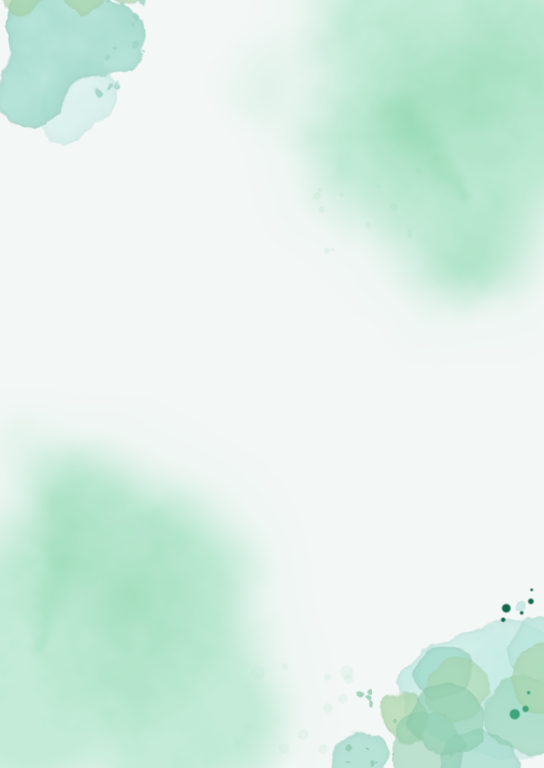
This background is drawn by a WebGL 1 fragment shader. Its source:

```glsl
precision highp float;
// Pale paper with two soft green watercolor washes and layered stains in the corners.

uniform vec2 u_resolution;

const float ASPECT = 0.707;
const vec3 PAPER = vec3(0.953, 0.969, 0.963);
const vec3 MINT  = vec3(0.765, 0.922, 0.845);
const vec3 GREEN = vec3(0.610, 0.862, 0.725);
const vec3 TEAL  = vec3(0.640, 0.860, 0.800);
const vec3 AQUA  = vec3(0.780, 0.925, 0.900);
const vec3 LEAF  = vec3(0.560, 0.810, 0.690);
const vec3 OLIVE = vec3(0.660, 0.835, 0.660);
const vec3 INK   = vec3(0.020, 0.400, 0.270);
const vec3 JADE  = vec3(0.190, 0.640, 0.460);
const float WASH_EDGE = 0.045;    // softness of the wet washes
const float STAIN_EDGE = 0.0018;  // softness of the dried stains
const float RIM_WIDTH = 0.004;
const float RIM_DARKEN = 0.06;

float hash(vec2 p) {
  return fract(sin(dot(p, vec2(127.1, 311.7))) * 43758.5453);
}

float noise(vec2 p) {
  vec2 i = floor(p), f = fract(p);
  f = f * f * (3.0 - 2.0 * f);
  return mix(mix(hash(i), hash(i + vec2(1, 0)), f.x),
             mix(hash(i + vec2(0, 1)), hash(i + vec2(1, 1)), f.x), f.y);
}

float fbm(vec2 p) {
  float sum = 0.0, amp = 0.5;
  for (int i = 0; i < 5; i++) {
    sum += amp * noise(p);
    p = mat2(1.6, 1.2, -1.2, 1.6) * p + 7.3;
    amp *= 0.5;
  }
  return sum;
}

float circle(vec2 p, float x, float y, float r) { return length(p - vec2(x, y)) - r; }

float blend(float a, float b, float k) {
  float h = max(k - abs(a - b), 0.0) / k;
  return min(a, b) - h * h * k * 0.25;
}

float glow(vec2 p, float x, float y, float r) {
  vec2 d = (p - vec2(x, y)) / r;
  return exp(-dot(d, d));
}

// Tapered stroke, wide and soft at a, thin at b
float streak(vec2 p, vec2 a, vec2 b, float width) {
  float t = clamp(dot(p - a, b - a) / dot(b - a, b - a), 0.0, 1.0);
  float d = length(p - mix(a, b, t)) / (width * (1.1 - 0.8 * t));
  return exp(-d * d);
}

// Soft body with a faint halo; tone runs from mint to green
vec3 wash(vec3 col, float d, float tone) {
  float body = smoothstep(WASH_EDGE, -WASH_EDGE, d);
  float halo = smoothstep(0.11, -0.02, d);
  return mix(col, mix(MINT, GREEN, clamp(tone, 0.0, 1.0)), 0.86 * body + 0.14 * halo);
}

// Translucent dried pigment with a darker rim
vec3 stain(vec3 col, float d, vec3 pigment, float alpha) {
  float body = smoothstep(STAIN_EDGE, -STAIN_EDGE, d);
  float rim = exp(-abs(d) / RIM_WIDTH);
  return mix(col, pigment * (1.0 - RIM_DARKEN * rim), alpha * body);
}

// Random droplets around a centre
vec3 splatter(vec3 col, vec2 p, vec2 c, vec2 spread, float size, vec3 pigment, float alpha) {
  for (int i = 0; i < 12; i++) {
    vec2 id = vec2(float(i), c.x * 31.0);
    vec2 at = c + spread * (vec2(hash(id), hash(id + 5.3)) - 0.5) * 2.0;
    float r = size * mix(0.25, 1.0, hash(id + 9.1));
    col = stain(col, length(p - at) - r, pigment, alpha);
  }
  return col;
}

void main() {
  vec2 p = gl_FragCoord.xy / u_resolution * vec2(ASPECT, 1.0);
  float cloud = fbm(p * 9.0) - 0.5;
  float grain = fbm(p * 34.0 + 3.0) - 0.5;
  vec2 w = p + 0.05 * vec2(cloud, fbm(p * 8.0 + 20.0) - 0.5);
  vec2 s = p + 0.022 * vec2(grain, fbm(p * 36.0 + 40.0) - 0.5);
  vec3 col = PAPER;
  float mottle = 0.7 * cloud + 0.3 * grain;

  // Upper right wash
  float d = blend(circle(w, 0.60, 0.88, 0.185), circle(w, 0.50, 0.80, 0.095), 0.06);
  d = blend(d, circle(w, 0.61, 0.685, 0.075), 0.08);
  d = blend(d, circle(w, 0.52, 0.98, 0.10), 0.05);
  float tone = 0.15 + 0.4 * glow(w, 0.64, 0.90, 0.09) + 0.35 * glow(w, 0.53, 0.82, 0.08)
    + 0.2 * glow(w, 0.62, 0.67, 0.05) + 0.4 * streak(w, vec2(0.52, 0.84), vec2(0.605, 0.73), 0.03);
  col = wash(col, d, tone + mottle);
  col = mix(col, MINT, 0.32 * smoothstep(0.05, -0.05, circle(w, 0.365, 0.89, 0.05)) * smoothstep(0.0, 0.06, d));

  // Lower left wash
  d = blend(circle(w, 0.17, 0.22, 0.15), circle(w, 0.10, 0.335, 0.068), 0.06);
  d = blend(d, circle(w, 0.23, 0.07, 0.125), 0.06);
  d = blend(d, circle(w, 0.02, 0.14, 0.16), 0.06);
  tone = 0.1 + 0.5 * glow(w, 0.17, 0.22, 0.09) + 0.35 * glow(w, 0.07, 0.31, 0.06)
    + 0.35 * streak(w, vec2(0.07, 0.26), vec2(0.045, 0.16), 0.03);
  col = wash(col, d, tone + mottle);
  col = mix(col, MINT, 0.25 * glow(w, 0.03, 0.41, 0.05));
  col = splatter(col, p, vec2(0.39, 0.08), vec2(0.075, 0.06), 0.009, MINT, 0.22);
  col = splatter(col, p, vec2(0.48, 0.72), vec2(0.07, 0.09), 0.005, GREEN, 0.16);

  // Upper left stains
  d = min(circle(s, 0.085, 0.85, 0.036), circle(s, 0.115, 0.88, 0.038));
  col = stain(col, d, AQUA, 0.6 + mottle);
  d = blend(circle(s, 0.075, 0.96, 0.07), circle(s, 0.145, 0.948, 0.044), 0.03);
  d = blend(d, circle(s, 0.038, 0.877, 0.042), 0.03);
  col = stain(col, d, mix(TEAL, AQUA, 0.3 + 1.6 * mottle), 0.92);
  d = min(circle(s, 0.03, 1.012, 0.032), circle(s, 0.11, 1.012, 0.03));
  col = stain(col, min(d, circle(s, 0.17, 1.012, 0.022)), OLIVE, 0.65);
  col = splatter(col, s, vec2(0.165, 0.94), vec2(0.03, 0.06), 0.004, TEAL, 0.8);
  col = stain(col, length((s - vec2(0.127, 0.88)) * vec2(0.7, 1.0)) - 0.005, TEAL, 0.9);

  // Lower right stains, back to front
  d = blend(circle(s, 0.66, 0.10, 0.09), circle(s, 0.59, 0.10, 0.07), 0.03);
  col = stain(col, d, AQUA, 0.8 + mottle);
  col = stain(col, circle(s, 0.70, 0.155, 0.04), mix(AQUA, TEAL, 0.4), 0.8);
  col = stain(col, min(circle(s, 0.47, 0.01, 0.034), circle(s, 0.62, 0.0, 0.05)), TEAL, 0.75);
  col = stain(col, circle(s, 0.525, 0.065, 0.032), OLIVE, 0.7);
  col = stain(col, circle(s, 0.575, 0.125, 0.036), TEAL, 0.85);
  col = stain(col, circle(s, 0.595, 0.10, 0.04), OLIVE, 0.55);
  col = stain(col, circle(s, 0.555, 0.025, 0.047), LEAF, 0.55);
  col = stain(col, circle(s, 0.582, 0.062, 0.049), LEAF, 0.6);
  col = stain(col, circle(s, 0.682, 0.068, 0.051), LEAF, 0.5);
  col = stain(col, circle(s, 0.715, 0.115, 0.048), OLIVE, 0.6);
  col = splatter(col, s, vec2(0.485, 0.05), vec2(0.03, 0.055), 0.0045, LEAF, 0.75);

  // Ink drops
  col = stain(col, circle(s, 0.677, 0.21, 0.007), AQUA, 0.8);
  d = min(circle(p, 0.658, 0.208, 0.0055), circle(p, 0.690, 0.217, 0.0035));
  d = min(d, min(circle(p, 0.691, 0.232, 0.0016), circle(p, 0.678, 0.202, 0.0022)));
  col = stain(col, min(d, circle(p, 0.654, 0.193, 0.0027)), INK, 0.95);
  d = min(circle(p, 0.669, 0.070, 0.0065), circle(p, 0.683, 0.077, 0.004));
  col = stain(col, min(d, circle(p, 0.687, 0.098, 0.002)), JADE, 0.9);

  gl_FragColor = vec4(col, 1.0);
}
```
